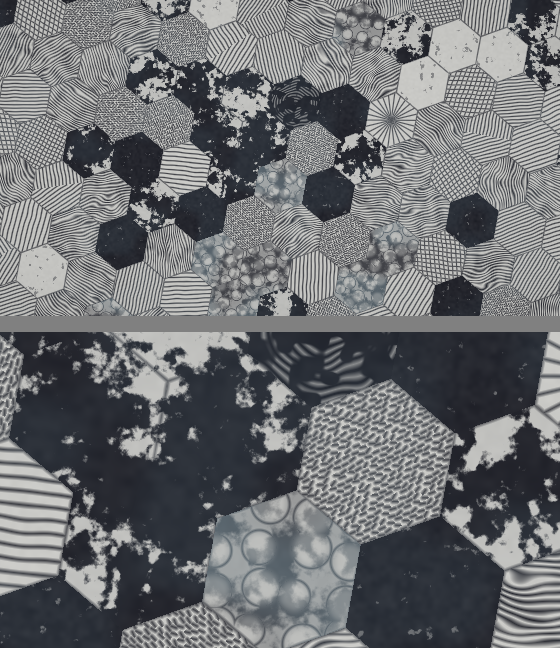
Top, the full canvas; bottom, a detail of the centre.
Reproduce this pattern procedurally as a Shadertoy shader.

```glsl
// A tilted honeycomb of inked paper tiles. Each hexagon picks one etched motif
// by hash: hatching, dashes, bubbles, blotches, solid ink, swirls or spokes.
// One unit of tile space is the distance between neighbouring tile centres.

const float TILE_SIZE = 0.154;              // share of the canvas height
const float TILT = 0.18;
const float PRINT_BLUR = 0.03;              // ink spread, in tile units
const vec2 LATTICE = vec2(1.0, 1.7320508);
const vec2 ORIGIN = vec2(0.433, 0.495);
const vec2 INK_POOL = vec2(2.45, 1.49);     // where blotched tiles gather
const float TAU = 6.28319;
const vec3 PAPER = vec3(0.785, 0.785, 0.772);
const vec3 INK = vec3(0.11, 0.115, 0.145);
const vec3 TEAL = vec3(0.27, 0.35, 0.40);

// Integer hash of the lattice cell that holds p
vec2 hash2(vec2 p) {
    uvec2 v = uvec2(ivec2(floor(p))) * 1664525u + 1013904223u;
    v.x += v.y * 1664525u;
    v.y += v.x * 1664525u;
    v ^= v >> 16u;
    v.x += v.y * 1664525u;
    v.y += v.x * 1664525u;
    v ^= v >> 16u;
    return vec2(v & 0xffffu) / 65535.0;
}

float noise(vec2 p) {
    vec2 i = floor(p), f = p - i;
    f *= f * (3.0 - 2.0 * f);
    vec2 e = vec2(1.0, 0.0);
    return mix(mix(hash2(i).x, hash2(i + e).x, f.x),
               mix(hash2(i + e.yx).x, hash2(i + e.xx).x, f.x), f.y);
}

float fbm(vec2 p) {
    float sum = 0.0, amp = 0.5;
    for (int i = 0; i < 5; i++) {
        sum += amp * noise(p);
        p = mat2(1.6, 1.2, -1.2, 1.6) * p + 17.3;
        amp *= 0.5;
    }
    return sum;
}

mat2 rotation(float a) {
    float c = cos(a), s = sin(a);
    return mat2(c, s, -s, c);
}

float stroke(float d, float halfWidth, float px) {
    return clamp((halfWidth - abs(d)) / px + 0.5, 0.0, 1.0);
}

float hatch(vec2 p, float spacing, float halfWidth, float px) {
    float y = p.y + 0.02 * noise(p * 5.0);
    return stroke((fract(y / spacing) - 0.5) * spacing, halfWidth, px);
}

// Lines bent by slow noise, with uneven pressure
float wavyHatch(vec2 p, vec2 seed, float px) {
    float bend = 0.24 * noise(p * vec2(2.2, 1.4) + seed) + 0.07 * noise(p * vec2(4.0, 9.0) + seed);
    float pressure = 0.004 + 0.011 * noise(p * 7.0 + seed);
    return hatch(p + vec2(0.0, bend), 0.058, pressure, px);
}

// Short jittered pen dashes in staggered rows
float dashes(vec2 p, vec2 seed, float px) {
    vec2 pitch = vec2(0.064, 0.036), g = p / pitch;
    g.x += 0.5 * mod(floor(g.y), 2.0);
    vec2 h = hash2(floor(g) + floor(seed));
    vec2 f = (fract(g) - 0.5) * pitch + (h - 0.5) * vec2(0.025, 0.012);
    f = rotation((h.x - 0.5) * 1.2) * f;
    return stroke(length(vec2(max(abs(f.x) - 0.017, 0.0), f.y)), 0.009, px);
}

// Packed circles with dark rims and mottled shading
float bubbles(vec2 p, vec2 seed, float px) {
    float pitch = 0.29, d = 9.0;
    vec2 cell = floor(p / pitch);
    for (int k = 0; k < 9; k++) {
        vec2 c = cell + vec2(k % 3 - 1, k / 3 - 1);
        vec2 h = hash2(c + floor(seed));
        d = min(d, length(p / pitch - c - 0.5 - (h - 0.5) * 0.35) - 0.38 - 0.1 * h.x);
    }
    d *= pitch;
    float mottle = smoothstep(0.36, 0.64, fbm(p * 9.0 + seed));
    float inside = 0.1 + 0.38 * mottle + 0.15 * smoothstep(-0.06, 0.0, d);
    float shade = mix(inside, 0.3 + 0.5 * mottle, smoothstep(-px, px, d));
    return max(shade, 0.9 * stroke(d, 0.010, px));
}

// Broad pools of ink broken up by crumbly grain
float blotches(vec2 p, float bias) {
    float n = fbm(p * 2.6) + 0.7 * (fbm(p * 8.0 + 5.0) - 0.48) + 0.45 * (fbm(p * 19.0) - 0.48);
    return 0.06 + 0.92 * smoothstep(0.38, 0.53, n + bias);
}

float solidInk(vec2 p) {
    float specks = smoothstep(0.70, 0.80, fbm(p * 13.0));
    return 1.0 - 0.4 * specks - 0.04 * noise(p * 25.0);
}

float swirl(vec2 p, vec2 seed, float px) {
    float r = length(p) + 0.08 * noise(p * 6.0 + seed);
    float gaps = smoothstep(0.42, 0.6, noise(p * 12.0 + seed));
    return 1.0 - 0.65 * gaps * hatch(vec2(0.0, r), 0.062, 0.012, px);
}

float spokes(vec2 p, float count, float px) {
    float turn = atan(p.y, p.x) / TAU * count;
    return stroke((fract(turn) - 0.5) * TAU / count * length(p), 0.008, px);
}

// Ink amount of one tile; p is local, world is continuous across tiles
float motif(vec2 p, vec2 world, float pick, vec2 h, vec2 seed, float px) {
    vec2 q = rotation(h.x * TAU) * p;
    float gap = mix(0.064, 0.095, h.y);
    if (pick < 0.25) return wavyHatch(q, seed, px);
    if (pick < 0.38) return hatch(q, gap, 0.0095, px);
    if (pick < 0.43) return hatch(q.x > 0.04 ? q : rotation(1.1) * q, gap, 0.0095, px);
    if (pick < 0.52) return max(hatch(q, gap, 0.008, px),
                                hatch(rotation(1.0 + h.y) * q, gap, 0.008, px));
    if (pick < 0.65) return dashes(q, seed, px);
    if (pick < 0.74) return bubbles(q, seed, px);
    if (pick < 0.86) return blotches(world, (h.y - 0.5) * 0.14);
    if (pick < 0.94) return solidInk(world);
    if (pick < 0.955) return swirl(q, seed, px);
    if (pick < 0.98) return spokes(q, 26.0, px);
    return 0.4 * smoothstep(0.66, 0.74, fbm(world * 9.0));
}

void mainImage(out vec4 fragColor, in vec2 fragCoord) {
    float px = max(1.2 / (iResolution.y * TILE_SIZE), PRINT_BLUR);
    vec2 world = rotation(TILT) * (fragCoord / iResolution.y - ORIGIN) / TILE_SIZE;

    // Nearest centre of two interleaved rectangular lattices
    vec2 a = world - LATTICE * round(world / LATTICE);
    vec2 b = world - LATTICE * (floor(world / LATTICE) + 0.5);
    vec2 p = dot(a, a) < dot(b, b) ? a : b;
    vec2 id = round(2.0 * (world - p) / LATTICE);
    vec2 kind = hash2(id + 31.0), h = hash2(id + 207.0);
    bool pooled = distance(world - p, INK_POOL) < 2.0 && kind.y < 0.55;
    float pick = pooled ? 0.8 : kind.x;

    float ink = motif(p, world, pick, h, 60.0 * hash2(id + 90.0), px);
    vec2 s = abs(p);
    float edge = 0.5 - max(s.x, dot(s, vec2(0.5, 0.866025)));
    edge += 0.008 * (noise(world * 9.0) - 0.5);
    ink = max(ink, 0.85 * stroke(edge, 0.008, px));

    // Teal stains, worn ink, paper grain and soft corner falloff
    float stained = pick > 0.65 && pick < 0.74 ? 0.7 : 0.2;
    vec3 inkColor = mix(INK, TEAL, stained * smoothstep(0.4, 0.8, noise(world * 1.7 + 40.0)));
    ink *= 0.95 + 0.05 * noise(world * 14.0);
    vec3 color = mix(PAPER, inkColor, ink) * (0.98 + 0.03 * noise(world * 22.0));
    vec2 v = fragCoord / iResolution.xy - 0.5;
    fragColor = vec4(color * (1.02 - 0.14 * dot(v, v)), 1.0);
}
```
